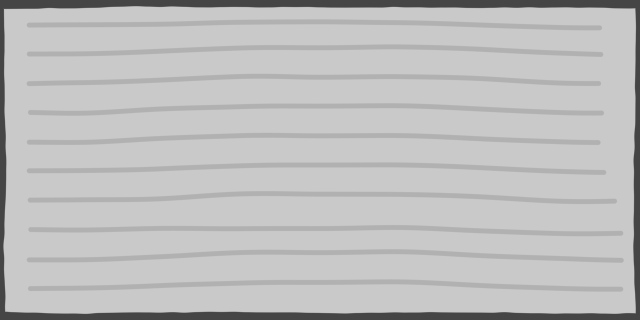
This pattern is drawn by a WebGL 1 fragment shader. Its source:

```glsl
precision highp float;

uniform vec2 u_resolution;

const vec2 SHEET = vec2(2.0, 1.0);
const int ROWS = 10;
const float ROW_PITCH = 0.0917;
const float FIRST_ROW = 0.9232;
const float HALF_STROKE = 0.0077;

const vec3 BACKDROP = vec3(0.27);
const vec3 PAPER = vec3(0.79);
const vec3 PENCIL = vec3(0.695);

float hash(float n) {
  n = fract(n * 0.1031);
  n *= n + 33.33;
  n *= n + n;
  return fract(n);
}

// Smooth 1D value noise in -1..1
float noise(float x, float seed) {
  float cell = floor(x) + seed * 37.0;
  float t = fract(x);
  t = t * t * (3.0 - 2.0 * t);
  return mix(hash(cell), hash(cell + 1.0), t) * 2.0 - 1.0;
}

float coverage(float dist, float blur) {
  return 1.0 - smoothstep(-0.5 * blur, 0.5 * blur, dist);
}

// Slow waves plus small nicks along a torn edge
float tear(float x, float seed) {
  return 0.0045 * noise(x * 4.5, seed) + 0.0014 * noise(x * 26.0, seed + 5.0);
}

// Signed distance to the ragged sheet, negative inside
float paperDistance(vec2 p) {
  float left = 0.016 + tear(p.y, 1.0) - p.x;
  float right = p.x - (SHEET.x - 0.016 + tear(p.y, 2.0));
  float bottom = 0.022 + tear(p.x, 3.0) - p.y;
  float top = p.y - (SHEET.y - 0.024 + tear(p.x, 4.0));
  return max(max(left, right), max(bottom, top));
}

// Height of a hand-drawn row: a low arch, flatter on every seventh row
float rowHeight(float x, float row) {
  float flatness = step(mod(row, 7.0), 0.5);
  float rise = smoothstep(0.2, 0.9, x);
  float fall = smoothstep(1.2, 1.9, x);
  float arch = mix(0.0215, 0.006, flatness) * rise * (1.0 - fall);
  float droop = mix(0.002, 0.012, flatness) * fall;
  float wobble = 0.0028 * noise(x * 4.0, row + 11.0);
  return FIRST_ROW - row * ROW_PITCH + arch - droop + wobble;
}

// Distance to a round-capped stroke; lower rows reach further right
float strokeDistance(vec2 p, float row, float halfWidth) {
  float left = 0.094 + 0.006 * (hash(row + 71.0) - 0.5);
  float right = 1.876 + 0.064 * smoothstep(4.0, 7.0, row)
              + 0.014 * (hash(row + 93.0) - 0.5);
  float x = clamp(p.x, left, right);
  return length(p - vec2(x, rowHeight(x, row))) - halfWidth;
}

void main() {
  vec2 p = gl_FragCoord.xy / u_resolution * SHEET;
  float blur = 1.5 / u_resolution.y;

  float strokes = 1.0;
  for (int i = 0; i < ROWS; i++) {
    strokes = min(strokes, strokeDistance(p, float(i), HALF_STROKE));
  }

  vec3 color = mix(BACKDROP, PAPER, coverage(paperDistance(p), blur));
  color = mix(color, PENCIL, coverage(strokes, blur));
  gl_FragColor = vec4(color, 1.0);
}
```
